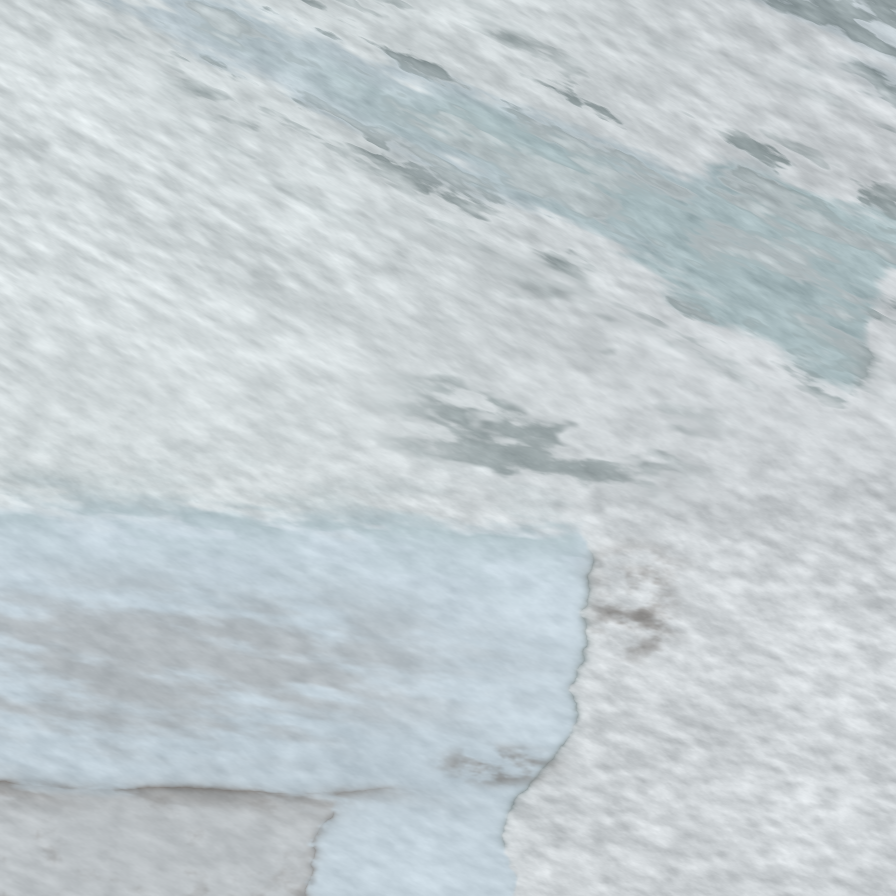
Reproduce this texture procedurally as a Shadertoy shader.

```glsl
// Weathered pale marble: slanted grain, a teal vein, and a flaked blue slab with brown seams.

const vec3 CHALK      = vec3(0.825, 0.855, 0.862);
const vec3 WARM_WHITE = vec3(0.800, 0.820, 0.832);
const vec3 ICE_BLUE   = vec3(0.765, 0.820, 0.855);
const vec3 SLAB_GRAY  = vec3(0.750, 0.772, 0.785);
const vec3 TEAL       = vec3(0.640, 0.715, 0.730);
const vec3 PALE_TEAL  = vec3(0.715, 0.768, 0.795);
const vec3 DARK_FLECK = vec3(0.465, 0.515, 0.520);
const vec3 BROWN      = vec3(0.520, 0.510, 0.500);
const float STEEP = 0.42;          // grain angle at the top, radians
const float SHALLOW = 0.16;        // grain angle at the bottom
const float GRAIN_CONTRAST = 0.24;
const float CLOUD_CONTRAST = 0.13;

float hash(vec2 p) {
    return fract(sin(dot(p, vec2(12.9898, 78.233))) * 43758.5453);
}

float noise(vec2 p) {
    vec2 i = floor(p), f = fract(p);
    f = f * f * (3.0 - 2.0 * f);
    return mix(mix(hash(i), hash(i + vec2(1, 0)), f.x),
               mix(hash(i + vec2(0, 1)), hash(i + vec2(1, 1)), f.x), f.y);
}

float fbm(vec2 p) {
    float sum = 0.0, amp = 0.533;
    for (int i = 0; i < 4; i++) {
        sum += amp * noise(p);
        p = p * 2.03 + 17.3;
        amp *= 0.5;
    }
    return sum;
}

// Noise stretched along a direction; freq is (along, across).
float streaks(vec2 p, float angle, vec2 freq) {
    vec2 d = vec2(cos(angle), sin(angle));
    return fbm(vec2(dot(p, d), dot(p, vec2(-d.y, d.x))) * freq + 40.0);
}

// Soft elliptical stain mask.
float stain(vec2 p, vec2 center, vec2 size) {
    return 1.0 - smoothstep(0.35, 1.2, length((p - center) / size));
}

void mainImage(out vec4 fragColor, in vec2 fragCoord) {
    vec2 p = fragCoord / iResolution.xy;
    p.y = 1.0 - p.y;               // y runs downward from here on

    // Shared noise layers
    float turn = smoothstep(0.25, 0.65, p.y);
    float cloud = mix(streaks(p, STEEP, vec2(3.0, 13.0)), streaks(p, SHALLOW, vec2(3.0, 13.0)), turn);
    float fiber = mix(streaks(p, STEEP, vec2(13.0, 62.0)), streaks(p, SHALLOW, vec2(15.0, 58.0)), turn);
    float grain = mix(streaks(p, STEEP + 0.1, vec2(34.0, 115.0)),
                      streaks(p, SHALLOW + 0.2, vec2(45.0, 110.0)), turn);
    float rough = fbm(p * vec2(32.0, 48.0));
    float warp = (cloud - 0.5) * 0.16 + (fiber - 0.5) * 0.13;

    // Chalky ground, warmer to the lower right
    vec3 col = mix(CHALK, WARM_WHITE, smoothstep(0.35, 1.1, p.x + 0.35 * p.y));
    float relief = 1.0;

    // Teal vein widening to the right
    float upper = 0.30 * p.x - 0.08;
    float lower = 0.46 * p.x - 0.02 - 0.11 * smoothstep(0.94, 1.0, p.x);
    float belowTop = p.y - upper + warp;
    float aboveBottom = lower - p.y + warp;
    float vein = smoothstep(-0.015, 0.025, belowTop) * smoothstep(-0.015, 0.025, aboveBottom);
    vec3 veinColor = mix(PALE_TEAL, TEAL, smoothstep(0.35, 0.85, p.x + (cloud - 0.5) * 1.5));
    col = mix(col, veinColor, vein * (0.92 - 0.6 * smoothstep(0.52, 0.66, fiber)));

    // Dark flecks along the vein rims and in the upper right corner
    float rims = exp(-abs(belowTop) * 24.0) + 0.8 * exp(-abs(aboveBottom) * 30.0);
    rims *= smoothstep(0.05, 0.3, p.x);
    float corner = smoothstep(-0.03, 0.05, 0.5 * (p.x - 0.80) - p.y + warp);
    float fleckZone = clamp(rims + 0.9 * corner + 0.25 * vein, 0.0, 1.0);
    float fleckNoise = 0.65 * fiber + 0.35 * grain;
    float flecks = smoothstep(0.50, 0.60, fleckNoise + 0.25 * (cloud - 0.5));
    col = mix(col, PALE_TEAL, corner * 0.6);
    col = mix(col, DARK_FLECK, flecks * fleckZone * 0.72);

    // Sparse flecks drifting below the vein
    float drift = stain(p, vec2(0.61, 0.46), vec2(0.20, 0.17));
    float clusters = smoothstep(0.52, 0.64, streaks(p, 0.22, vec2(9.0, 24.0)));
    col = mix(col, DARK_FLECK, drift * clusters * smoothstep(0.40, 0.56, fleckNoise) * 0.65);

    // Blue slab with a ragged right edge and a soft top
    float jag = (fbm(vec2(p.y * 17.0, 3.0)) - 0.5) * 0.055 + (rough - 0.5) * 0.018;
    float edge = 0.648 + jag - 0.078 * smoothstep(0.80, 0.90, p.y) - p.x;
    float top = p.y - 0.555 - 0.065 * p.x + warp * 0.5;
    float slab = smoothstep(-0.003, 0.004, edge) * smoothstep(-0.02, 0.035, top);
    col = mix(col, ICE_BLUE, slab);
    relief = mix(relief, 0.5, slab);
    float rimShade = exp(-abs(top - 0.025) * 28.0) * smoothstep(-0.01, 0.02, edge);
    col = mix(col, TEAL, rimShade * smoothstep(0.38, 0.62, fiber) * 0.6);
    float crack = exp(-abs(edge) * 230.0) * smoothstep(0.59, 0.64, p.y);
    col = mix(col, DARK_FLECK, crack * smoothstep(0.30, 0.65, rough) * 0.65);

    // Gray smears across the slab
    float smear = stain(p, vec2(0.12, 0.75), vec2(0.50, 0.12)) * slab;
    col = mix(col, SLAB_GRAY * 0.88, smear * smoothstep(0.36, 0.62, 0.5 * cloud + 0.5 * fiber) * 0.8);

    // Lower left ledge, its brown seam and broken side
    float seamY = 0.875 + 0.02 * p.x + (noise(vec2(p.x * 9.0, 5.0)) - 0.5) * 0.016;
    float side = 0.385 - 0.50 * (p.y - 0.885) + jag - p.x;
    float under = p.y - seamY + (rough - 0.5) * 0.008;
    float ledge = smoothstep(0.0, 0.012, under) * smoothstep(-0.003, 0.006, side);
    col = mix(col, SLAB_GRAY, ledge);
    col = mix(col, BROWN, ledge * smoothstep(0.48, 0.68, 0.6 * cloud + 0.4 * rough) * 0.6);
    float seam = exp(-abs(under) * (under > 0.0 ? 75.0 : 240.0)) * (1.0 - smoothstep(0.30, 0.58, p.x));
    col = mix(col, BROWN, seam * (0.30 + 0.65 * smoothstep(0.35, 0.6, fiber)));
    float sideCrack = exp(-abs(side) * 220.0) * smoothstep(0.0, 0.02, under);
    col = mix(col, BROWN, sideCrack * smoothstep(0.35, 0.6, rough) * 0.7);

    // Brown stains beside the slab edge
    float stains = stain(p, vec2(0.71, 0.69), vec2(0.060, 0.055))
                 + 0.6 * stain(p, vec2(0.71, 0.635), vec2(0.065, 0.035))
                 + stain(p, vec2(0.555, 0.855), vec2(0.075, 0.026));
    col = mix(col, BROWN, min(stains, 1.0) * smoothstep(0.38, 0.62, 0.5 * rough + 0.5 * fiber) * 0.8);

    // Surface relief
    col += (cloud - 0.5) * CLOUD_CONTRAST * mix(0.6, 1.0, relief);
    col += (grain - 0.5) * GRAIN_CONTRAST * relief + (rough - 0.5) * 0.03;
    fragColor = vec4(clamp(col, 0.0, 1.0), 1.0);
}
```
